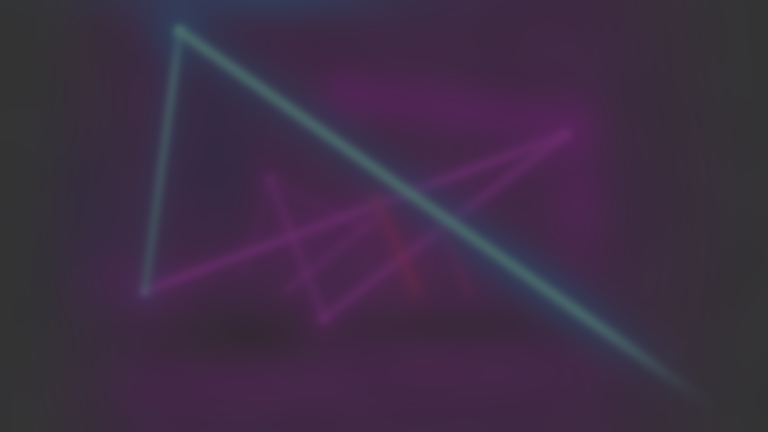
Give the GLSL for this background, as a Shadertoy shader.

```glsl
// Blurred neon beams forming crossed triangles in a dim violet room.

const vec3 GREY    = vec3(0.200, 0.200, 0.204);
const vec3 PLUM    = vec3(0.245, 0.160, 0.262);
const vec3 INDIGO  = vec3(0.195, 0.165, 0.265);
const vec3 SHADOW  = vec3(0.200, 0.160, 0.200);
const vec3 MAGENTA = vec3(0.345, 0.140, 0.360);
const vec3 ORCHID  = vec3(0.440, 0.190, 0.450);
const vec3 ROSE    = vec3(0.430, 0.170, 0.290);
const vec3 BLUE    = vec3(0.170, 0.265, 0.380);
const vec3 TEAL    = vec3(0.300, 0.440, 0.430);

vec2 hashGradient(vec2 cell) {
    float angle = 6.2832 * fract(sin(dot(cell, vec2(127.1, 311.7))) * 4375.85);
    return vec2(cos(angle), sin(angle));
}

float gradientNoise(vec2 p) {
    vec2 i = floor(p), f = p - i;
    vec2 u = f * f * f * (f * (f * 6.0 - 15.0) + 10.0);
    vec2 e = vec2(1.0, 0.0);
    float a = dot(hashGradient(i), f);
    float b = dot(hashGradient(i + e.xy), f - e.xy);
    float c = dot(hashGradient(i + e.yx), f - e.yx);
    float d = dot(hashGradient(i + e.xx), f - e.xx);
    return mix(mix(a, b, u.x), mix(c, d, u.x), u.y);
}

// Soft elliptical spot.
float spot(vec2 p, vec2 centre, vec2 radius) {
    vec2 q = (p - centre) / radius;
    return exp(-dot(q, q));
}

// Distance to a segment (x) and position along it (y).
vec2 segment(vec2 p, vec2 a, vec2 b) {
    vec2 ab = b - a;
    float t = clamp(dot(p - a, ab) / dot(ab, ab), 0.0, 1.0);
    return vec2(length(p - a - ab * t), t);
}

float gauss(float d, float width) {
    return exp(-d * d / (width * width));
}

// Dim room: wall, floor shadows and diffuse light.
vec3 room(vec2 p) {
    float inside = smoothstep(0.4, 3.6, p.x) * (1.0 - smoothstep(11.5, 15.8, p.x));
    vec3 col = mix(GREY, PLUM, inside);
    col = mix(col, PLUM, 0.35 * spot(p, vec2(13.6, 4.4), vec2(1.8, 3.0)));
    col = mix(col, INDIGO, 0.8 * spot(p, vec2(4.5, 6.0), vec2(0.9, 1.9)));
    col = mix(col, INDIGO, 0.5 * spot(p, vec2(1.9, 4.4), vec2(0.9, 2.0)));
    col = mix(col, SHADOW, 0.9 * spot(p, vec2(5.0, 2.0), vec2(1.7, 0.6)));
    col = mix(col, SHADOW, 0.7 * spot(p, vec2(9.3, 2.2), vec2(2.0, 0.4)));
    col = mix(col, MAGENTA, 0.30 * spot(p, vec2(5.2, 0.9), vec2(3.0, 0.6)));
    col = mix(col, MAGENTA, 0.28 * spot(p, vec2(9.5, 1.3), vec2(2.6, 0.7)));
    col = mix(col, MAGENTA, 0.30 * spot(p, vec2(2.6, 3.2), vec2(1.1, 0.8)));
    col = mix(col, MAGENTA, 0.35 * spot(p, vec2(8.0, 4.0), vec2(2.6, 1.4)));
    col = mix(col, MAGENTA, 0.50 * spot(p, vec2(12.0, 5.0), vec2(0.7, 1.6)));
    float ceilingGlow = segment(p, vec2(7.2, 7.05), vec2(11.8, 6.4)).x;
    col = mix(col, MAGENTA, 0.65 * gauss(ceilingGlow, 0.6));
    col = mix(col, BLUE, 0.65 * spot(p, vec2(5.4, 9.1), vec2(3.0, 0.55)));
    col = mix(col, BLUE, 0.30 * spot(p, vec2(3.6, 8.5), vec2(0.8, 0.8)));
    return col * (1.0 + 0.04 * gradientNoise(p * 0.7));
}

// A narrow core inside a wider halo of its own colour.
vec3 beam(vec3 col, float d, vec3 core, vec3 halo, vec2 width, vec2 strength) {
    col = mix(col, halo, strength.y * gauss(d, width.y));
    return mix(col, core, strength.x * gauss(d, width.x));
}

void mainImage(out vec4 fragColor, in vec2 fragCoord) {
    vec2 p = fragCoord / iResolution.xy * vec2(16.0, 9.0);
    vec3 col = room(p);

    // Corners shared by the beams.
    vec2 apex = vec2(3.75, 8.35), left = vec2(3.02, 2.94);
    vec2 right = vec2(11.77, 6.19), low = vec2(6.75, 2.38);
    vec2 inner = vec2(5.63, 5.25);

    // Violet beams, bright in front and faint behind.
    vec4 ends[6] = vec4[6](
        vec4(left, right), vec4(low, right), vec4(inner, low),
        vec4(6.04, 3.0, 7.9, 4.5), vec4(inner, 7.7, 4.2),
        vec4(inner, 5.1, 3.4));
    float power[6] = float[6](0.60, 0.48, 0.32, 0.26, 0.12, 0.08);
    for (int i = 0; i < 6; i++) {
        float d = segment(p, ends[i].xy, ends[i].zw).x;
        col = beam(col, d, ORCHID, MAGENTA, vec2(0.14, 0.42), power[i] * vec2(0.8, 0.6));
    }

    // Rose beams at the back.
    float rose = segment(p, vec2(7.85, 4.85), vec2(8.65, 3.0)).x;
    col = beam(col, rose, ROSE, ROSE, vec2(0.16, 0.5), vec2(0.35, 0.16));
    float faintRose = segment(p, vec2(9.2, 4.4), vec2(9.75, 2.95)).x;
    col = beam(col, faintRose, ROSE, MAGENTA, vec2(0.15, 0.4), vec2(0.18, 0.12));

    // Teal beams with a blue halo; the long one fades at its far end.
    vec2 side = segment(p, apex, left);
    float sideFade = 1.0 - 0.4 * side.y;
    col = beam(col, side.x, TEAL, BLUE, vec2(0.13, 0.40), sideFade * vec2(0.55, 0.35));
    vec2 diagonal = segment(p, apex, vec2(15.1, 0.35));
    float fade = 1.0 - smoothstep(0.72, 1.0, diagonal.y);
    float haloPower = 0.42 + 0.28 * gauss(diagonal.y - 0.65, 0.18);
    col = beam(col, diagonal.x, TEAL, BLUE, vec2(0.15, 0.55), fade * vec2(0.75, haloPower));

    fragColor = vec4(col, 1.0);
}
```
